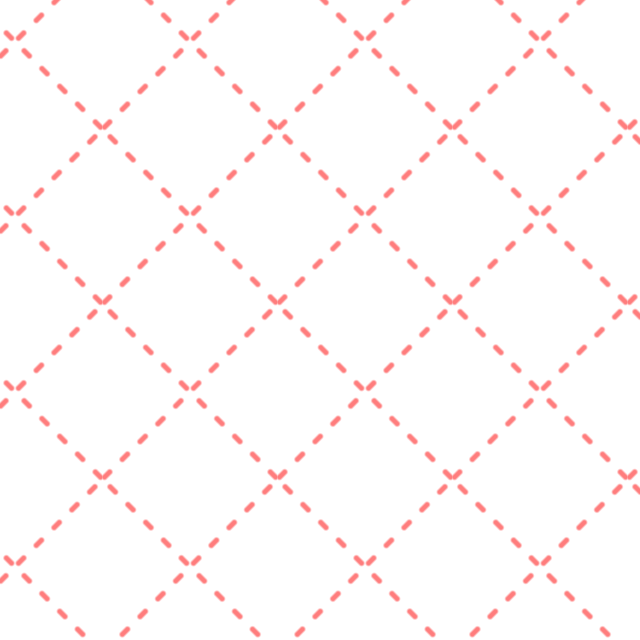
Reproduce this pattern procedurally as a WebGL 1 fragment shader.

```glsl
precision highp float;
// Diagonal lattice of round-ended coral dashes on white.
uniform vec2 u_resolution;

// Distance to the dashes of the rising diagonals, in lattice cells.
float risingDashes(vec2 p) {
  // Fold every diagonal onto the one through the origin.
  p.y -= floor(p.y - p.x + 0.5);
  float along = 0.5 * (p.x + p.y);
  float across = 0.5 * (p.y - p.x);

  // Ten dashes per cell; the spacing tightens where the cell restarts.
  along = fract(along + 0.016) - 0.016;
  float index = clamp(floor((along - 0.0262) / 0.1017 + 0.5), 0.0, 9.0);
  float offset = along - (0.0262 + 0.1017 * index);

  // Capsule: half length, then radius.
  vec2 toCore = vec2(max(abs(offset) - 0.0148, 0.0), across);
  return length(toCore) * sqrt(2.0) - 0.0148;
}

void main() {
  vec2 uv = gl_FragCoord.xy / u_resolution.y;
  vec2 cell = (uv - vec2(0.1602, 0.7982)) * 3.657;

  // Falling diagonals mirror the rising ones.
  float dist = min(risingDashes(cell), risingDashes(vec2(-cell.x, cell.y)));

  // Soft edge, never thinner than a pixel.
  float soft = max(0.008, 3.657 / u_resolution.y);
  float ink = 1.0 - smoothstep(-soft, soft, dist);

  gl_FragColor = vec4(mix(vec3(1.0), vec3(1.0, 0.49, 0.49), ink), 1.0);
}
```
